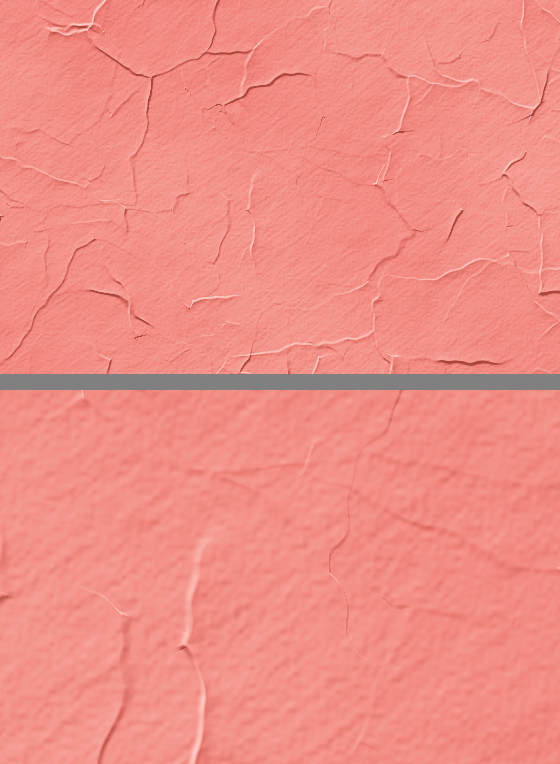
Top: the whole. Bottom: its middle third, enlarged.
Give the GLSL for this texture, as a Shadertoy shader.

```glsl
// Coral plaster laid on in overlapping trowel patches.
// Warped Voronoi borders become asymmetric ridges in a height field,
// which is lit by its slope along the light and darkened at ridge feet.

float hash(vec2 p) {
    vec3 q = fract(p.xyx * 0.1031);
    q += dot(q, q.yzx + 33.33);
    return fract((q.x + q.y) * q.z);
}

float noise(vec2 p) {
    vec2 i = floor(p), f = fract(p);
    f = f * f * (3.0 - 2.0 * f);
    return mix(mix(hash(i), hash(i + vec2(1, 0)), f.x),
               mix(hash(i + vec2(0, 1)), hash(i + vec2(1, 1)), f.x), f.y);
}

float fbm(vec2 p) {
    float sum = 0.0, amp = 0.5;
    for (int i = 0; i < 5; i++) {
        sum += amp * noise(p);
        p = mat2(1.6, 1.2, -1.2, 1.6) * p + 7.3;
        amp *= 0.5;
    }
    return sum;
}

vec2 site(vec2 cell) {
    return cell + 0.1 + 0.8 * vec2(hash(cell + 3.7), hash(cell + 61.2));
}

// One layer of patches: x = height of the border lips, y = shade at their feet
vec2 ridges(vec2 p, float scale, float seed, float cover) {
    vec2 g = p * scale + seed;
    vec2 home = floor(g), toHome = vec2(9.0);
    for (int y = -1; y <= 1; y++)
    for (int x = -1; x <= 1; x++) {
        vec2 cell = floor(g) + vec2(x, y);
        vec2 r = site(cell) - g;
        if (dot(r, r) < dot(toHome, toHome)) {
            toHome = r;
            home = cell;
        }
    }

    float height = 0.0, foot = 0.0;
    for (int y = -2; y <= 2; y++)
    for (int x = -2; x <= 2; x++) {
        if (x == 0 && y == 0) continue;
        vec2 other = home + vec2(x, y);
        vec2 r = site(other) - g;
        float d = max(dot(0.5 * (toHome + r), normalize(r - toHome)), 0.0) / scale;
        float strength = smoothstep(1.0 - cover, 1.4 - cover, hash(home + other + 0.5));
        // the upper patch slopes gently, the lower one meets a steep face
        bool upper = hash(home + 17.0) > hash(other + 17.0);
        float lip = upper ? 0.55 * exp(-d / 0.009) + 0.45 * exp(-d / 0.045)
                          : exp(-d * d / 0.00002);
        height = max(height, strength * lip);
        if (!upper) foot = max(foot, strength * exp(-pow((d - 0.0055) / 0.0035, 2.0)));
    }
    // lips fade in and out along their length
    float fade = 0.12 + 0.88 * smoothstep(0.3, 0.65, noise(p * 7.0 + seed));
    return vec2(height, foot) * fade;
}

// x = height, y = shade in the crevices
vec2 plaster(vec2 p) {
    vec2 warped = p + 0.27 * vec2(fbm(p * 2.6), fbm(p * 2.6 + 40.0));
    warped += 0.008 * vec2(noise(p * 38.0), noise(p * 38.0 + 20.0));
    vec2 s = 0.0046 * ridges(warped, 3.1, 11.0, 0.8);
    s += 0.0036 * ridges(warped, 5.0, 47.0, 0.5);
    s += 0.003 * ridges(warped.yx, 2.2, 83.0, 0.8);
    s += 0.002 * ridges(warped, 10.0, 29.0, 0.3);

    // soft undulation, trowel streaks and fine grain
    s.x += 0.0055 * fbm(p * 8.0);
    vec2 along = mat2(0.8, -0.6, 0.6, 0.8) * p;
    s.x += 0.0004 * noise(along * vec2(14.0, 125.0) + 3.0 * noise(p * 3.0));
    s.x += 0.00045 * noise(p * 185.0);
    return s;
}

void mainImage(out vec4 fragColor, in vec2 fragCoord) {
    vec2 p = fragCoord / iResolution.y + 2.0;

    // slope towards the light, which comes from the upper left
    vec2 light = normalize(vec2(-0.45, 0.9));
    float e = 0.0017;
    vec2 back = plaster(p - e * light), front = plaster(p + e * light);
    float slope = (back.x - front.x) / (2.0 * e);
    float crevice = 0.5 * (back.y + front.y) / 0.0046;
    float tone = slope * 1.9 - 0.22 * crevice;

    // broad drift of pigment
    vec3 coral = vec3(0.952, 0.563, 0.53);
    coral += vec3(0.02, 0.13, 0.12) * (fbm(p * 2.0 + 5.0) - 0.48);

    float lit = clamp(tone, 0.0, 1.0), dark = clamp(-tone * 1.1, 0.0, 1.0);
    vec3 color = mix(coral, vec3(1.0, 0.79, 0.76), lit);
    // shadows lose red last
    vec3 shade = vec3(pow(dark, 1.5), dark, dark);
    color = mix(color, vec3(0.66, 0.28, 0.24), shade);
    fragColor = vec4(color, 1.0);
}
```
